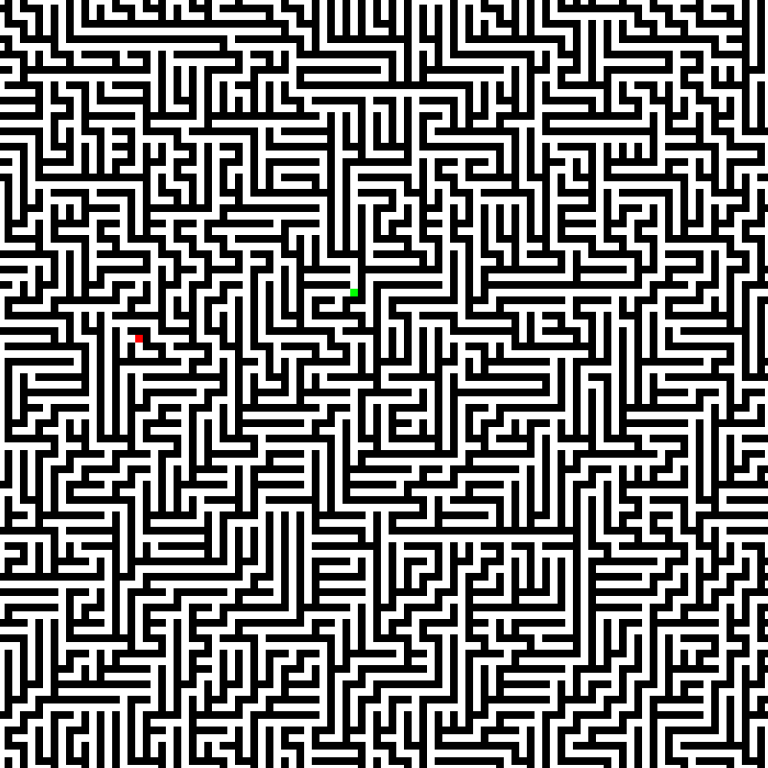
This pattern is drawn by a WebGL 2 fragment shader. Its source:

```glsl
#version 300 es
precision highp float;

uniform vec2 u_resolution;
out vec4 fragColor;

float hash(vec2 p) {
    uvec2 u = uvec2(ivec2(p) + 4096) * uvec2(1597334677u, 3812015801u);
    uint n = (u.x ^ u.y) * 1597334677u;
    n = (n ^ (n >> 15u)) * 2246822519u;
    return float((n ^ (n >> 13u)) >> 8u) / 16777216.0;
}

float cornerSlope(vec2 corner, vec2 p) {
    float angle = 6.2831853 * hash(corner);
    return dot(vec2(cos(angle), sin(angle)), p - corner);
}

float gradientNoise(vec2 p) {
    vec2 i = floor(p), f = p - i;
    vec2 s = f * f * f * (f * (f * 6.0 - 15.0) + 10.0);
    vec2 e = vec2(1.0, 0.0);
    return mix(mix(cornerSlope(i, p), cornerSlope(i + e.xy, p), s.x),
               mix(cornerSlope(i + e.yx, p), cornerSlope(i + e.xx, p), s.x), s.y);
}

// Each post grows one wall; diagonal neighbours tend to agree, so dead ends are rare
bool growsVertical(vec2 post) {
    float parity = mod(post.x + post.y, 2.0);
    float own = gradientNoise(post * 0.27 + 71.3 * parity + 5.4);
    float shared_ = gradientNoise(post * 0.37 + 211.7);
    float jitter = hash(post + 700.0) - 0.5;
    return own + 0.6 * shared_ + 0.2 * jitter > 0.0;
}

// Posts sit on odd units, rooms on even ones, walls or passages in between
bool isWall(vec2 unit) {
    vec2 odd = mod(unit, 2.0);
    if (odd.x == odd.y) return odd.x > 0.5;
    if (odd.x > 0.5) return growsVertical((unit - vec2(1.0, 2.0)) * 0.5);

    // All horizontal walls of a row grow the same way
    float side = hash(vec2(unit.y, 900.0)) < 0.5 ? -1.0 : 1.0;
    return !growsVertical((unit - vec2(side + 1.0, 1.0)) * 0.5);
}

vec3 unitColor(vec2 unit) {
    if (unit == vec2(18.0, 44.0)) return vec3(1.0, 0.0, 0.0);
    if (unit == vec2(46.0, 38.0)) return vec3(0.0, 1.0, 0.0);
    return isWall(unit) ? vec3(0.0) : vec3(1.0);
}

void main() {
    // One hundred units per canvas height, counted from the top left
    vec2 uv = gl_FragCoord.xy / u_resolution.y;
    vec2 grid = vec2(uv.x, 1.0 - uv.y) * 100.0 - 0.1;
    float pixel = 100.0 / u_resolution.y;

    // Blend neighbouring units over one pixel at their shared border
    vec2 unit = floor(grid);
    vec2 blend = clamp((grid - unit - 0.5) / pixel + 0.5, 0.0, 1.0);
    vec2 e = vec2(1.0, 0.0);
    vec3 upper = mix(unitColor(unit), unitColor(unit + e.xy), blend.x);
    vec3 lower = mix(unitColor(unit + e.yx), unitColor(unit + e.xx), blend.x);
    fragColor = vec4(mix(upper, lower, blend.y), 1.0);
}
```
